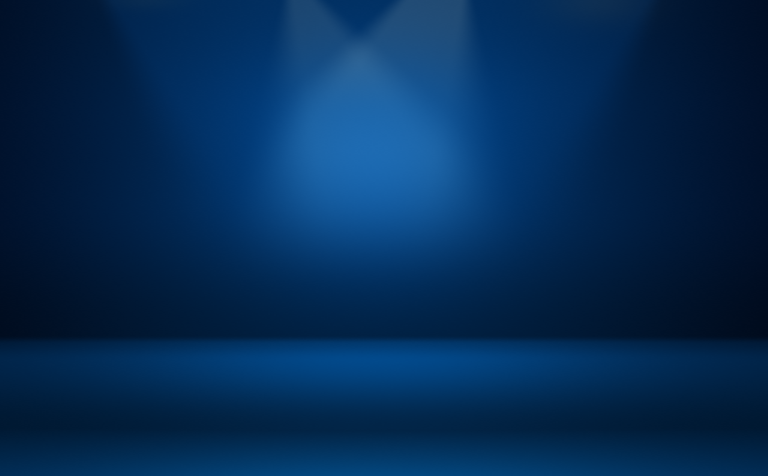
Reproduce this background procedurally as a WebGL 1 fragment shader.

```glsl
precision highp float;

uniform vec2 u_resolution;

const float HORIZON = 0.708;
const float STEP_EDGE = 0.903;

float hash(vec2 p) {
  return fract(sin(dot(p, vec2(12.9898, 78.233))) * 43758.5453);
}

// Soft elliptical spot
float glow(vec2 p, vec2 center, vec2 radius) {
  vec2 d = (p - center) / radius;
  return exp(-dot(d, d));
}

// Coverage to the right of a slanted edge, given as (x at the top, slope)
float rightOf(vec2 p, vec2 edge, float softness) {
  return smoothstep(-softness, softness, p.x - edge.x - edge.y * p.y);
}

// Light between two slanted edges
float beam(vec2 p, vec2 left, vec2 right, float softness) {
  return rightOf(p, left, softness) * (1.0 - rightOf(p, right, softness));
}

vec3 wall(vec2 p) {
  // Ambient light, darker at the sides, the top and towards the floor
  float ambient = exp(-pow(abs(p.x - 0.485) / 0.45, 3.0));
  vec3 color = mix(vec3(0.0, 0.035, 0.115), vec3(0.006, 0.16, 0.33), ambient);
  color *= 1.0 - 0.3 * smoothstep(0.42, HORIZON, p.y);
  color *= 0.9 + 0.1 * smoothstep(0.0, 0.25, p.y);

  // Wide cone and central halo
  float wide = beam(p, vec2(0.137, 0.295), vec2(0.853, -0.295), 0.014 + 0.12 * p.y);
  color += vec3(0.0, 0.035, 0.07) * wide * (1.0 - smoothstep(0.15, 0.6, p.y));
  color += vec3(0.0, 0.115, 0.22) * glow(p, vec2(0.485, 0.37), vec2(0.18, 0.25));

  // Two crossing spotlights inside a shared column of light
  float column = beam(p, vec2(0.374, -0.03), vec2(0.609, 0.02), 0.01 + 0.14 * p.y);
  float inner = 0.014 + 0.13 * p.y;
  float leftSpot = 1.0 - rightOf(p, vec2(0.415, 0.59), inner);
  float rightSpot = rightOf(p, vec2(0.52, -0.59), inner);
  float fade = 1.0 - smoothstep(0.3, 0.62, p.y);
  vec3 spotColor = mix(vec3(0.12, 0.1, 0.065), vec3(0.058, 0.066, 0.058),
                       smoothstep(0.02, 0.25, p.y));
  color += spotColor * column * fade * (0.85 * leftSpot + 1.05 * rightSpot);

  // Faint warm lamps at the top
  color += vec3(0.05, 0.03, 0.0) * glow(p, vec2(0.78, 0.0), vec2(0.07, 0.05));
  color += vec3(0.03, 0.02, 0.0) * glow(p, vec2(0.19, 0.0), vec2(0.05, 0.02));
  return color;
}

vec3 stageFloor(vec2 p) {
  float center = exp(-pow(abs(p.x - 0.49) / 0.34, 2.0));
  vec3 shade = mix(vec3(0.0, 0.09, 0.185), vec3(0.008, 0.145, 0.28), center);
  vec3 lit = mix(vec3(0.004, 0.125, 0.255), vec3(0.008, 0.29, 0.55), center);
  return mix(shade, lit, 1.0 - smoothstep(0.745, 0.9, p.y));
}

vec3 frontStep(vec2 p) {
  float center = exp(-pow(abs(p.x - 0.49) / 0.4, 2.0));
  vec3 shade = mix(vec3(0.0, 0.09, 0.185), vec3(0.008, 0.14, 0.27), center);
  vec3 lit = mix(vec3(0.004, 0.15, 0.295), vec3(0.012, 0.28, 0.5), center);
  return mix(shade, lit, clamp((p.y - STEP_EDGE) / (1.0 - STEP_EDGE), 0.0, 1.0));
}

void main() {
  vec2 uv = gl_FragCoord.xy / u_resolution;
  vec2 p = vec2(uv.x, 1.0 - uv.y);

  vec3 color = wall(p);
  float floorMask = 0.5 * smoothstep(HORIZON - 0.004, HORIZON + 0.014, p.y)
                  + 0.5 * smoothstep(HORIZON, HORIZON + 0.05, p.y);
  color = mix(color, stageFloor(p), floorMask);
  color = mix(color, frontStep(p), smoothstep(STEP_EDGE - 0.004, STEP_EDGE + 0.004, p.y));

  // Dither against banding
  color += (hash(floor(uv * 512.0)) - 0.5) / 255.0;
  gl_FragColor = vec4(clamp(color, 0.0, 1.0), 1.0);
}
```
